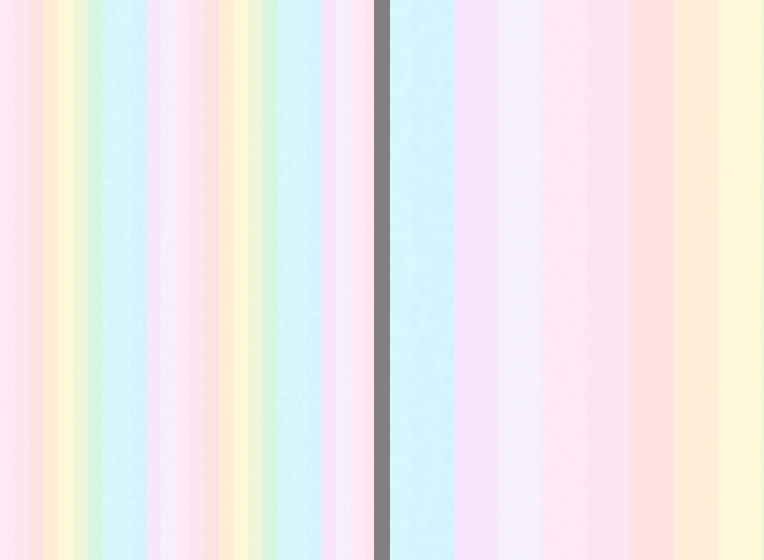
Left: the whole. Right: its middle third, enlarged.
A WebGL 2 fragment shader for this pattern:

```glsl
#version 300 es
precision highp float;
// Vertical pastel rainbow stripes, twelve equal bands to a repeat.
// A band index picks the colour, edges are blended softly, and
// faint cellular mottling wears the blue bands most.

#define REPEATS 2.1333      // repeats across the canvas
#define BANDS 12            // bands in one repeat
#define EDGE_SOFTNESS 0.04  // blend half width, in bands
#define GRAIN_CELLS 85.0    // mottling cells across the canvas
#define GRAIN_BASE 0.004    // mottling on every band
#define GRAIN_BLUE 0.018    // extra mottling on blue bands

uniform vec2 u_resolution;
out vec4 fragColor;

// One repeat: pinks, rose, peach, yellow, lime, mint, blues, lilac, lavender
const vec3 PALETTE[BANDS] = vec3[BANDS](
    vec3(0.995, 0.914, 0.957), vec3(0.990, 0.900, 0.945),
    vec3(1.000, 0.882, 0.882), vec3(1.000, 0.930, 0.845),
    vec3(1.000, 0.968, 0.850), vec3(0.935, 0.963, 0.850),
    vec3(0.845, 0.967, 0.885), vec3(0.845, 0.968, 0.992),
    vec3(0.842, 0.968, 0.998), vec3(0.835, 0.958, 0.996),
    vec3(0.970, 0.902, 0.996), vec3(0.963, 0.941, 0.998));

vec3 bandColour(int index) {
    return PALETTE[(index + BANDS) % BANDS];
}

vec2 hash2(vec2 cell) {
    vec3 q = fract(cell.xyx * vec3(0.1031, 0.1030, 0.0973));
    q += dot(q, q.yzx + 33.33);
    return fract((q.xx + q.yz) * q.zy);
}

// Distance to the nearest jittered cell point
float cellular(vec2 p) {
    vec2 cell = floor(p), local = fract(p);
    float nearest = 2.0;
    for (int y = -1; y <= 1; y++) {
        for (int x = -1; x <= 1; x++) {
            vec2 offset = vec2(x, y);
            vec2 toPoint = offset + hash2(cell + offset) - local;
            nearest = min(nearest, dot(toPoint, toPoint));
        }
    }
    return sqrt(nearest);
}

void main() {
    vec2 uv = gl_FragCoord.xy / u_resolution.x;

    // Blend the two bands that meet at the closest edge
    float bandsAcross = REPEATS * float(BANDS);
    float band = uv.x * bandsAcross;
    float edge = floor(band + 0.5);
    float blur = max(EDGE_SOFTNESS, 0.6 * bandsAcross / u_resolution.x);
    int right = int(edge);
    vec3 colour = mix(bandColour(right - 1), bandColour(right),
                      smoothstep(-blur, blur, band - edge));

    // Faint mottling, strongest where blue outweighs red
    float blueness = smoothstep(0.06, 0.14, colour.b - colour.r);
    float grain = cellular(uv * GRAIN_CELLS) - 0.5;
    colour += grain * (GRAIN_BASE + GRAIN_BLUE * blueness);

    fragColor = vec4(clamp(colour, 0.0, 1.0), 1.0);
}
```
